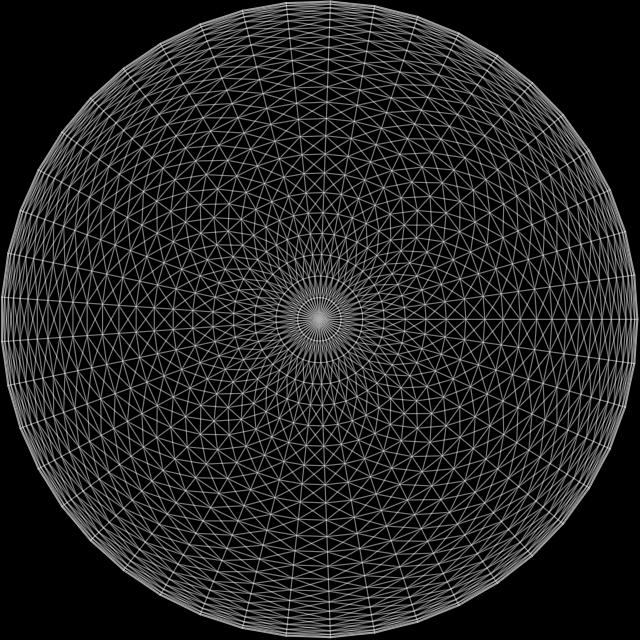
Give the GLSL for this pattern, as a Shadertoy shader.

```glsl
// Wireframe sphere seen along its pole, with crossed triangles in every cell.
#define SECTORS 45.0
#define BANDS 23.0
#define RADIUS 0.4975
#define CENTER vec2(0.499, 0.501)
#define LINE_WIDTH 0.0019
#define LINE_GRAY 0.47
#define HALO_WIDTH 0.0036
#define HALO_DEPTH 0.55

const float PI = 3.14159265;

float segmentDistance(vec2 p, vec2 a, vec2 b) {
    vec2 ab = b - a;
    float t = clamp(dot(p - a, ab) / max(dot(ab, ab), 1e-9), 0.0, 1.0);
    return length(p - a - ab * t);
}

float lineCoverage(float d, float pixel) {
    return clamp(0.5 + (0.5 * LINE_WIDTH - d) / pixel, 0.0, 1.0);
}

void mainImage(out vec4 fragColor, in vec2 fragCoord) {
    float side = min(iResolution.x, iResolution.y);
    float pixel = 1.0 / side;
    vec2 p = (fragCoord - 0.5 * iResolution.xy) / side + 0.5 - CENTER;

    // Turn the point into the wedge whose middle is the x axis.
    float sector = 2.0 * PI / SECTORS;
    float angle = atan(p.y, p.x + 1e-7);
    float local = mod(angle, sector) - 0.5 * sector;
    vec2 q = length(p) * vec2(cos(local), sin(local));
    float slope = tan(0.5 * sector);
    float apothem = RADIUS * cos(0.5 * sector);

    // Latitude band, evenly spaced on the sphere and foreshortened here.
    float step_ = 0.5 * PI / BANDS;
    float band = floor(asin(clamp(q.x / apothem, 0.0, 1.0)) / step_);
    band = min(band, BANDS - 1.0);

    // Nearest ring chord, rising diagonal and falling diagonal.
    vec3 edge = vec3(1.0);
    for (int i = -1; i <= 1; i++) {
        float k = clamp(band + float(i), 0.0, BANDS - 1.0);
        float inner = apothem * sin(k * step_);
        float outer = apothem * sin((k + 1.0) * step_);
        vec2 a = inner * vec2(1.0, slope);
        vec2 b = outer * vec2(1.0, slope);
        vec2 flip = vec2(1.0, -1.0);
        edge = min(edge, vec3(
            segmentDistance(q, b * flip, b),
            segmentDistance(q, a * flip, b),
            segmentDistance(q, a, b * flip)));
    }
    vec2 rim = apothem * vec2(1.0, slope);
    float meridian = segmentDistance(vec2(q.x, abs(q.y)), vec2(0.0), rim);

    // Ring and meridian fringes darken the crossing diagonals.
    float frame = min(edge.x, meridian);
    float halo = 1.0 - HALO_DEPTH * (1.0 - smoothstep(0.0, HALO_WIDTH, frame));

    // Screen the line layers over black.
    float dark = 1.0 - LINE_GRAY * lineCoverage(edge.x, pixel);
    dark *= 1.0 - LINE_GRAY * lineCoverage(meridian, pixel);
    dark *= 1.0 - LINE_GRAY * halo * lineCoverage(edge.y, pixel);
    dark *= 1.0 - LINE_GRAY * halo * lineCoverage(edge.z, pixel);
    fragColor = vec4(vec3(1.0 - dark), 1.0);
}
```
